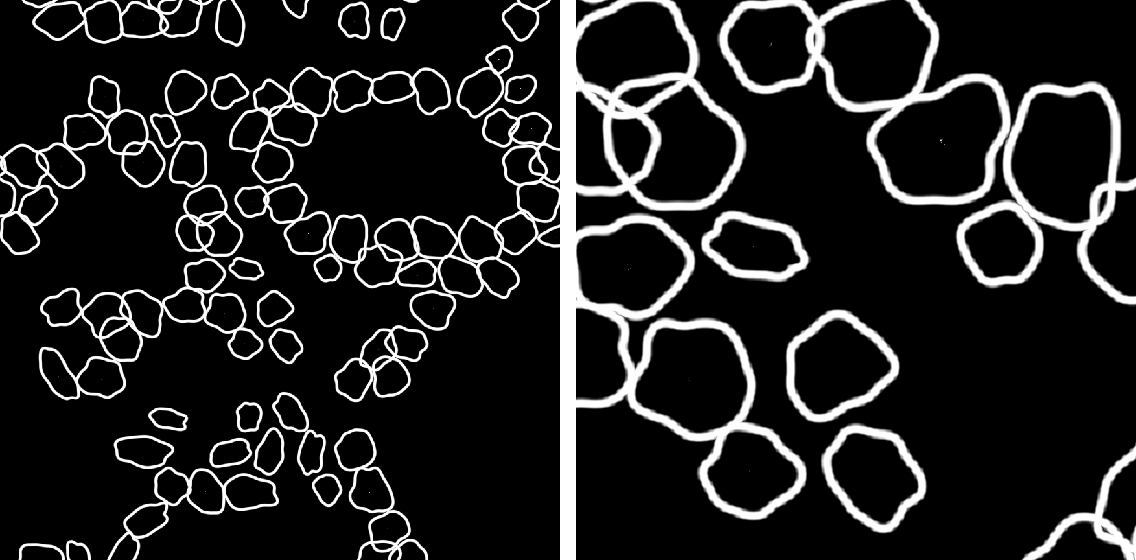
Left, the full canvas; right, a detail of the centre.
Write a Shadertoy shader that draws this pattern.

```glsl
// White outlines of rounded cells on black, lining the walls of open ring-shaped
// cavities, with loose cells strewn between them. A jittered hexagonal lattice
// places the cells; gradient noise bends each outline.

const vec3 BACKGROUND = vec3(0.0);
const vec3 LINE_COLOR = vec3(0.995);
const float PITCH = 0.074;          // spacing of the lattice
const float ROW_RATIO = 0.866;      // row height over pitch
const float JITTER = 0.018;         // random shift of the centres
const float WALL_HALF = 0.042;      // half thickness of the cavity walls
const float WALL_PULL = 0.3;        // pull of wall cells to the wall line
const float WALL_CHANCE = 0.95;
const float LOOSE_CHANCE = 0.3;
const float WOBBLE = 0.42;          // irregularity of the outlines
const float SQUARENESS = 2.4;       // 2 = ellipse, more = boxier
const float LINE_HALF = 0.0026;
const float LINE_SOFT = 0.0011;
const float STAIR_STEPS = 256.0;    // fine stepping along the lines
const float TAU = 6.2832;

// Cavities: centre and radii of each ellipse
const vec4 CAVITIES[4] = vec4[4](
    vec4(0.20, 0.585, 0.165, 0.165),
    vec4(0.95, 0.20, 0.31, 0.31),
    vec4(0.72, 0.70, 0.24, 0.15),
    vec4(0.20, 1.08, 0.15, 0.13));

vec2 hash2(vec2 p) {
    vec3 h = fract(vec3(p.xyx) * vec3(0.1031, 0.1030, 0.0973));
    h += dot(h, h.yzx + 33.33);
    return fract((h.xx + h.yz) * h.zy);
}

float cornerSlope(vec2 corner, vec2 offset) {
    float a = TAU * hash2(corner).x;
    return dot(vec2(cos(a), sin(a)), offset);
}

float gradientNoise(vec2 p) {
    vec2 i = floor(p), f = p - i;
    vec2 u = f * f * f * (f * (f * 6.0 - 15.0) + 10.0);
    vec2 e = vec2(1.0, 0.0);
    float low = mix(cornerSlope(i, f), cornerSlope(i + e, f - e), u.x);
    float high = mix(cornerSlope(i + e.yx, f - e.yx), cornerSlope(i + 1.0, f - 1.0), u.x);
    return mix(low, high, u.y);
}

// Outward normal (xy) and signed distance (z) of the nearest cavity wall
vec3 nearestWall(vec2 p) {
    vec3 nearest = vec3(0.0, 0.0, 9.0);
    for (int i = 0; i < 4; i++) {
        vec2 q = p - CAVITIES[i].xy, radii = CAVITIES[i].zw;
        vec2 slope = q / (radii * radii);
        float k = length(q / radii), steep = max(length(slope), 1e-4);
        float d = k * (k - 1.0) / steep;
        if (d < nearest.z) nearest = vec3(slope / steep, d);
    }
    return nearest;
}

// Implicit outline of one cell: zero on the edge, negative inside
float outline(vec2 q, vec2 axes, vec2 seed) {
    vec2 u = q / axes;
    u.y += 0.25 * (seed.x - 0.5) * u.x * u.x;
    vec2 direction = u / max(length(u), 1e-4);
    vec2 powered = pow(abs(u) + 1e-5, vec2(SQUARENESS));
    float k = pow(powered.x + powered.y, 1.0 / SQUARENESS);
    return k - 1.0 - WOBBLE * gradientNoise(direction * 1.1 + seed * 60.0);
}

float outlineDistance(vec2 q, vec2 axes, vec2 seed) {
    vec2 e = vec2(0.001, 0.0);
    float f = outline(q, axes, seed);
    vec2 slope = vec2(outline(q + e, axes, seed), outline(q + e.yx, axes, seed)) - f;
    return abs(f) * e.x / max(length(slope), 1e-5);
}

// Distance to the edge of the lattice cell with this id, if it is present
float cellDistance(vec2 p, vec2 id) {
    vec2 place = hash2(id + 17.0), form = hash2(id + 71.0), seed = hash2(id + 131.0);
    vec2 centre = vec2(id.x + 0.5 * mod(id.y, 2.0), id.y * ROW_RATIO) * PITCH;
    centre += JITTER * (place - 0.5);

    vec3 wall = nearestWall(centre);
    bool lining = abs(wall.z) < WALL_HALF;
    float chance = lining ? WALL_CHANCE : LOOSE_CHANCE;
    if (wall.z < -WALL_HALF || hash2(id + 211.0).x > chance) return 1.0;
    if (lining) centre -= WALL_PULL * wall.z * wall.xy;

    vec2 q = p - centre;
    if (dot(q, q) > PITCH * PITCH) return 1.0;
    float radius = lining ? mix(0.030, 0.038, form.x) : mix(0.020, 0.036, form.x);
    float stretch = sqrt(lining ? mix(1.0, 1.4, form.y) : mix(1.0, 2.1, form.y * form.y));
    float a = TAU * seed.y;
    q = mat2(cos(a), -sin(a), sin(a), cos(a)) * q;
    return outlineDistance(q, radius * vec2(stretch, 1.0 / stretch), seed);
}

void mainImage(out vec4 fragColor, in vec2 fragCoord) {
    vec2 p = fragCoord / iResolution.y;

    // Slightly stepped coordinates give the lines their grainy edge
    vec2 stairs = p * STAIR_STEPS;
    p = (floor(stairs) + smoothstep(0.0, 1.0, fract(stairs))) / STAIR_STEPS;

    // Nearest outline among the surrounding lattice cells
    vec2 home = floor(p / (PITCH * vec2(1.0, ROW_RATIO)) + 0.5);
    float d = 1.0;
    for (int j = -2; j <= 2; j++)
        for (int i = -2; i <= 2; i++)
            d = min(d, cellDistance(p, home + vec2(i, j)));

    float soft = max(LINE_SOFT, 0.5 / iResolution.y);
    float ink = 1.0 - smoothstep(LINE_HALF - soft, LINE_HALF + soft, d);
    fragColor = vec4(mix(BACKGROUND, LINE_COLOR, ink), 1.0);
}
```
